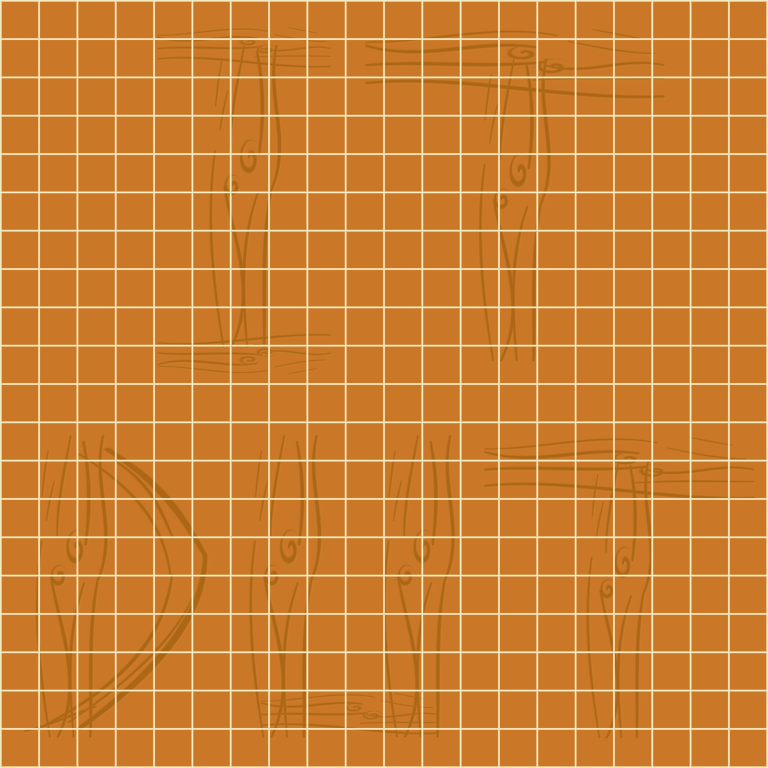
Reproduce this pattern procedurally as a three.js fragment shader.

```glsl
varying vec2 vUv;

const vec3 BASE_COLOR = vec3(0.793, 0.472, 0.152);
const vec3 GRAIN_COLOR = vec3(0.672, 0.400, 0.085);
const vec3 RIM_COLOR = vec3(0.830, 0.530, 0.220);
const vec3 GRID_COLOR = vec3(0.970, 0.940, 0.780);
const float GRID_CELLS = 20.04;
const float GRID_OFFSET = 0.0010;
const float GRID_HALF_WIDTH = 0.0011;
const float GRID_EDGE = 0.0010;
const float GRAIN_EDGE = 0.0014;
const float RIM_SHIFT = 0.0014;
const float RIM_STRENGTH = 0.25;
const float THICK = 0.0056;
const float THIN = 0.0032;
const float KNOT_TURNS = 1.1;
const float PI = 3.1415927;
const int UPRIGHTS = 6;
const int BEAMS = 5;

// Tapered Bezier stroke running down from span.x to span.y; x holds its controls
float strand(vec2 p, vec2 span, vec4 x, float halfWidth) {
  float y = clamp(p.y, span.x, span.y);
  float t = (y - span.x) / (span.y - span.x);
  vec3 a = mix(x.xyz, x.yzw, t);
  vec2 b = mix(a.xy, a.yz, t);
  float slope = 3.0 * (b.y - b.x) / (span.y - span.x);
  float across = (p.x - mix(b.x, b.y, t)) / sqrt(1.0 + slope * slope);
  return length(vec2(across, p.y - y)) - halfWidth * mix(0.7, 1.1, sin(PI * t));
}

// Flattened spiral
float knot(vec2 p, vec2 radius, float halfWidth) {
  vec2 q = p / radius;
  float r = length(q);
  float angle = atan(q.y, q.x) / (2.0 * PI);
  float size = min(radius.x, radius.y);
  float coil = abs(fract(r * KNOT_TURNS - angle) - 0.5) / KNOT_TURNS;
  return max(coil * size - halfWidth, (r - 1.0) * size);
}

// Grain of a standing board, one unit tall
float uprightGrain(vec2 p) {
  float d = strand(p, vec2(0.35, 1.0), vec4(0.018, -0.012, 0.01, 0.046), THIN * 1.3);
  d = min(d, strand(p, vec2(0.47, 1.0), vec4(0.05, 0.08, 0.16, 0.073), THICK));
  d = min(d, strand(p, vec2(0.49, 1.0), vec4(0.16, 0.10, 0.11, 0.125), THIN * 1.4));
  d = min(d, strand(p, vec2(0.0, 0.48), vec4(0.223, 0.185, 0.275, 0.205), THICK));
  d = min(d, strand(p, vec2(0.48, 1.0), vec4(0.205, 0.172, 0.186, 0.181), THICK));
  d = min(d, strand(p, vec2(0.02, 0.36), vec4(0.158, 0.18, 0.18, 0.165), THICK));
  d = min(d, strand(p, vec2(0.0, 0.33), vec4(0.115, 0.095, 0.07, 0.07), THIN * 1.2));
  d = min(d, strand(p, vec2(0.05, 0.2), vec4(0.04, 0.03, 0.025, 0.02), THIN * 0.8));
  d = min(d, strand(p, vec2(0.15, 0.28), vec4(0.06, 0.05, 0.04, 0.035), THIN * 0.8));
  d = min(d, knot(p - vec2(0.135, 0.372), vec2(0.034, 0.060), THICK));
  return min(d, knot(p - vec2(0.077, 0.465), vec2(0.028, 0.036), THICK));
}

// Grain of a lying board, one unit wide
float beamGrain(vec2 p) {
  vec2 q = p.yx;
  float d = strand(q, vec2(0.0, 0.64), vec4(0.013, 0.015, -0.05, -0.01), THIN);
  d = min(d, strand(q, vec2(0.0, 0.57), vec4(0.025, 0.08, 0.0, 0.03), THICK));
  d = min(d, strand(q, vec2(0.0, 0.6), vec4(0.09, 0.075, 0.10, 0.08), THICK));
  d = min(d, strand(q, vec2(0.0, 1.0), vec4(0.15, 0.12, 0.21, 0.195), THICK));
  d = min(d, strand(q, vec2(0.6, 1.0), vec4(0.09, 0.13, 0.06, 0.09), THIN * 1.3));
  d = min(d, strand(q, vec2(0.56, 1.0), vec4(0.14, 0.13, 0.135, 0.135), THIN));
  d = min(d, strand(q, vec2(0.68, 0.97), vec4(0.01, 0.03, 0.05, 0.05), THIN * 0.8));
  d = min(d, strand(q, vec2(0.76, 0.92), vec4(-0.03, -0.02, -0.01, 0.0), THIN * 0.7));
  d = min(d, knot(p - vec2(0.53, 0.050), vec2(0.055, 0.024), THIN * 1.3));
  return min(d, knot(p - vec2(0.63, 0.095), vec2(0.055, 0.026), THIN * 1.3));
}

// Bent board bulging to the right, in canvas units
float bentGrain(vec2 p) {
  float d = strand(p, vec2(0.586, 0.723), vec4(0.141, 0.215, 0.24, 0.267), 0.0040);
  d = min(d, strand(p, vec2(0.723, 0.948), vec4(0.267, 0.267, 0.208, 0.104), 0.0040));
  d = min(d, strand(p, vec2(0.592, 0.749), vec4(0.104, 0.19, 0.215, 0.222), 0.0018));
  d = min(d, strand(p, vec2(0.749, 0.948), vec4(0.224, 0.215, 0.18, 0.052), 0.0022));
  d = min(d, strand(p, vec2(0.60, 0.70), vec4(0.15, 0.20, 0.21, 0.225), 0.0020));
  d = min(d, strand(p, vec2(0.78, 0.94), vec4(0.25, 0.225, 0.17, 0.09), 0.0015));
  return min(d, strand(p.yx, vec2(0.033, 0.125), vec4(0.952, 0.945, 0.93, 0.92), 0.0015));
}

// Every board: corner x, corner y, length; beams add a vertical flip
float woodGrain(vec2 p) {
  vec3 uprights[UPRIGHTS];
  uprights[0] = vec3(0.273, 0.060, 0.391);
  uprights[1] = vec3(0.624, 0.078, 0.391);
  uprights[2] = vec3(0.047, 0.568, 0.391);
  uprights[3] = vec3(0.325, 0.568, 0.391);
  uprights[4] = vec3(0.499, 0.568, 0.391);
  uprights[5] = vec3(0.764, 0.600, 0.360);
  vec4 beams[BEAMS];
  beams[0] = vec4(0.206, 0.043, 0.224, 1.0);
  beams[1] = vec4(0.206, 0.480, 0.224, -1.0);
  beams[2] = vec4(0.477, 0.050, 0.387, 1.0);
  beams[3] = vec4(0.632, 0.580, 0.349, 1.0);
  beams[4] = vec4(0.341, 0.910, 0.229, 1.0);
  float d = bentGrain(p);
  for (int i = 0; i < UPRIGHTS; i++)
    d = min(d, uprightGrain((p - uprights[i].xy) / uprights[i].z) * uprights[i].z);
  for (int i = 0; i < BEAMS; i++) {
    vec2 q = (p - beams[i].xy) * vec2(1.0, beams[i].w);
    d = min(d, beamGrain(q / beams[i].z) * beams[i].z);
  }
  return d;
}

float fill(float d, float edge) { return 1.0 - smoothstep(-edge, edge, d); }

void main() {
  vec2 p = vec2(vUv.x, 1.0 - vUv.y);
  float rim = fill(woodGrain(p - RIM_SHIFT), GRAIN_EDGE);
  vec3 color = mix(BASE_COLOR, RIM_COLOR, RIM_STRENGTH * rim);
  color = mix(color, GRAIN_COLOR, fill(woodGrain(p), GRAIN_EDGE));

  // Square grid over the boards
  vec2 gap = abs(fract((p - GRID_OFFSET) * GRID_CELLS + 0.5) - 0.5) / GRID_CELLS;
  color = mix(color, GRID_COLOR, fill(min(gap.x, gap.y) - GRID_HALF_WIDTH, GRID_EDGE));
  gl_FragColor = vec4(color, 1.0);
}
```
